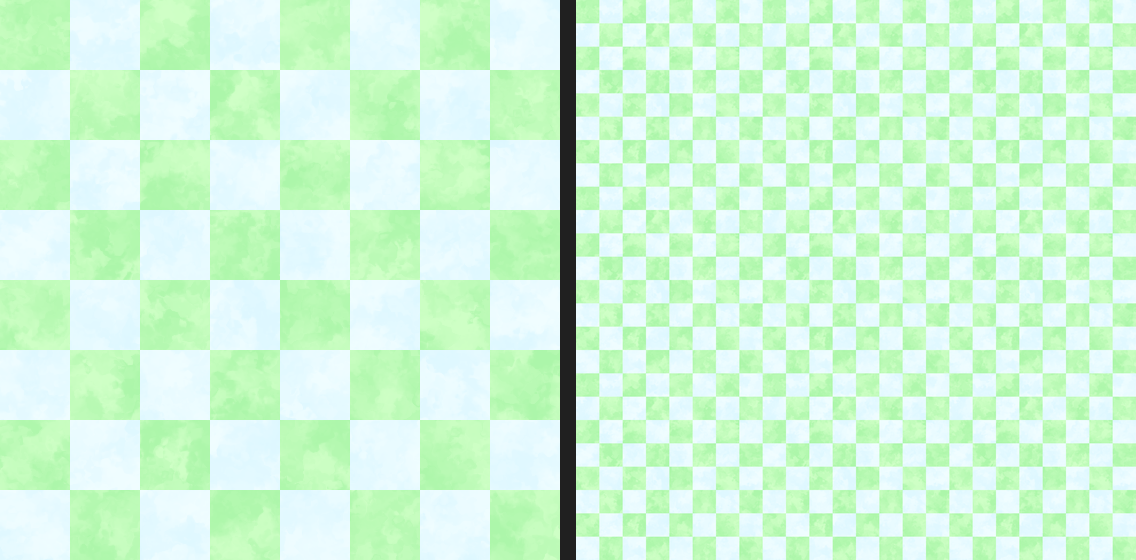
Left: one tile. Right: repeated 3 by 3.
This pattern is drawn by a Shadertoy shader. Its source:

```glsl
// Checkerboard of mint green and icy blue squares with a watercolour mottle.
// Octaves of soft cellular noise, read through a ragged warp, tint the squares.
// The noise lattice wraps at whole counts, so the canvas tiles without a seam.

const float PI = 3.14159265;
const float TILES = 8.0;
const vec3 GREEN_DARK = vec3(0.675, 0.965, 0.665);
const vec3 GREEN_LIGHT = vec3(0.810, 1.000, 0.775);
const vec3 ICE_DARK = vec3(0.870, 0.970, 1.000);
const vec3 ICE_LIGHT = vec3(0.940, 0.992, 1.000);

// Three random values in 0..1 for a lattice cell
vec3 hash3(vec2 cell, float seed) {
    uvec3 v = uvec3(cell, seed) * 1664525u + 1013904223u;
    for (int i = 0; i < 2; i++) {
        v.x += v.y * v.z;
        v.y += v.z * v.x;
        v.z += v.x * v.y;
        v ^= v >> 16u;
    }
    return vec3(v & 65535u) / 65535.0;
}

// Wrapping cellular noise: random tones blended between nearby feature points
float patches(vec2 uv, float count, float sharpness, float seed) {
    vec2 p = uv * count;
    vec2 base = floor(p);
    float tone = 0.0;
    float total = 0.0;
    for (int y = -1; y <= 1; y++) {
        for (int x = -1; x <= 1; x++) {
            vec2 cell = base + vec2(x, y);
            vec3 rnd = hash3(mod(cell, count), seed);
            vec2 d = cell + 0.1 + 0.8 * rnd.xy - p;
            float weight = exp(-sharpness * dot(d, d));
            tone += weight * rnd.z;
            total += weight;
        }
    }
    return tone / total;
}

// Broad sine bends plus small cellular steps that fray the patch outlines
vec2 fray(vec2 uv, float seed) {
    vec2 a = 2.0 * PI * uv.yx;
    vec2 bend = sin(a * 7.0 + seed) + 0.6 * sin(a * 17.0 + 2.0 * a.yx + seed * 2.0);
    vec2 nibble = vec2(patches(uv, 72.0, 9.0, seed + 1.0),
                       patches(uv, 72.0, 9.0, seed + 2.0)) - 0.5;
    vec2 grain = vec2(patches(uv, 176.0, 9.0, seed + 3.0),
                      patches(uv, 176.0, 9.0, seed + 4.0)) - 0.5;
    return uv + 0.005 * bend + 0.024 * nibble + 0.007 * grain;
}

// Watercolour wash, 0 = deep pigment, 1 = pale
float wash(vec2 uv, float seed) {
    vec2 p = fray(uv, seed);
    float tone = 0.45 * patches(p, 15.0, 7.0, seed + 5.0)
               + 0.35 * patches(p, 27.0, 9.0, seed + 6.0)
               + 0.20 * patches(p, 46.0, 12.0, seed + 7.0);
    return smoothstep(0.12, 0.88, tone);
}

// Antialiased checker: 1 on even squares, 0 on odd ones
float checker(vec2 p, float pixel) {
    vec2 side = clamp(sin(PI * p) / (0.5 * PI * pixel), -1.0, 1.0);
    return 0.5 + 0.5 * side.x * side.y;
}

void mainImage(out vec4 fragColor, in vec2 fragCoord) {
    vec2 uv = fragCoord / iResolution.xy;
    float pixel = TILES / min(iResolution.x, iResolution.y);

    // Separate washes for the two kinds of square
    vec3 green = mix(GREEN_DARK, GREEN_LIGHT, wash(uv, 11.0));
    vec3 ice = mix(ICE_DARK, ICE_LIGHT, wash(uv, 31.0));

    fragColor = vec4(mix(green, ice, checker(uv * TILES, pixel)), 1.0);
}
```
